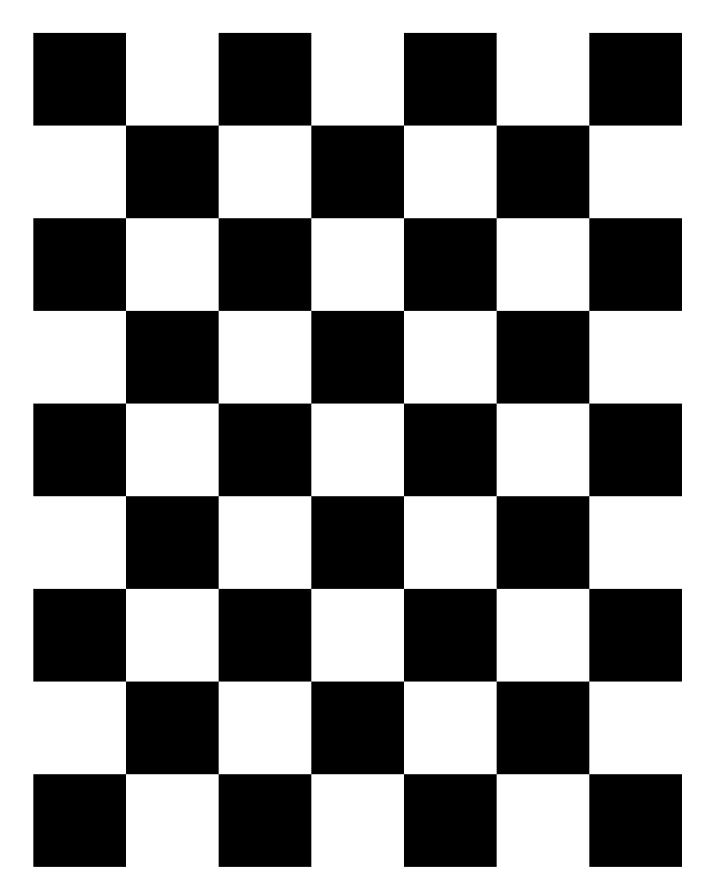
Give the GLSL for this pattern, as a WebGL 2 fragment shader.

```glsl
#version 300 es
precision highp float;
// Black and white checkerboard, 7 columns by 9 rows, on a white margin.

uniform vec2 u_resolution;
out vec4 fragColor;

// Signed distance to the nearest grid line: positive in even cells, negative in odd.
vec2 stripeDistance(vec2 p) {
    return 0.5 - abs(mod(p + 0.5, 2.0) - 1.0);
}

void main() {
    const vec2 cellCount = vec2(7.0, 9.0);
    const float cellSize = 0.10342; // in canvas heights

    // Board coordinates: one unit per cell, origin at the lower left square.
    vec2 board = (gl_FragCoord.xy / u_resolution.y - vec2(0.0372, 0.0325)) / cellSize;
    float pixel = 1.0 / (u_resolution.y * cellSize);

    // Alternating squares; clamping lets the outer squares run past the border.
    vec2 inner = clamp(board, vec2(0.5), cellCount - 0.5);
    vec2 stripes = clamp(2.0 * stripeDistance(inner) / pixel, -1.0, 1.0);
    float black = 0.5 + 0.5 * stripes.x * stripes.y;

    // Cut the board off at its border.
    vec2 border = clamp(min(board, cellCount - board) / pixel + 0.5, 0.0, 1.0);
    black *= border.x * border.y;

    fragColor = vec4(vec3(1.0 - black), 1.0);
}
```
